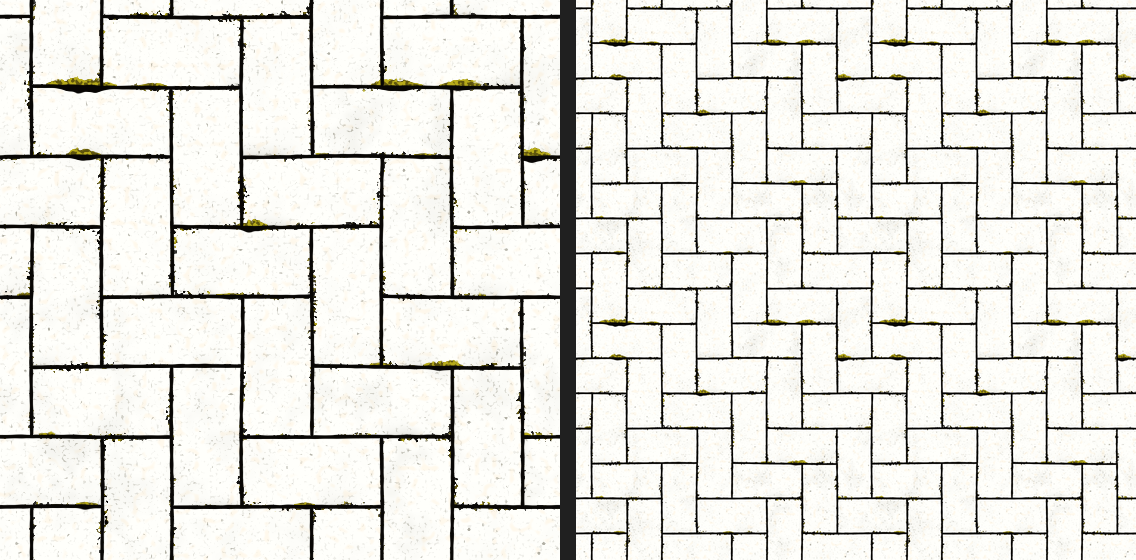
Left: one tile. Right: repeated 2 by 2.
Reproduce this texture procedurally as a WebGL 2 fragment shader.

```glsl
#version 300 es
precision highp float;
// Pale stone pavers laid in a herringbone of 2:1 blocks with thin black joints.
// Each cell of an 8 by 8 grid finds its block from its diagonal index; wrapping
// gradient noise adds speckled stone, ragged edges, grit and moss along the joints.

#define CELLS 8.0                    // grid cells per side, a multiple of 4
#define OFFSET vec2(-0.455, 0.24)    // shift of the grid, in cells
#define JOINT 0.025                  // half width of a joint, in cells
#define WARP 0.022                   // unevenness of the laying, in cells
#define GRIT_REACH 0.085             // how far grit creeps onto a block
#define MOSS_HEIGHT 0.085            // height of the moss on lower edges
#define STONE vec3(1.0, 1.0, 0.985)
#define GREY vec3(0.53, 0.52, 0.46)
#define SOIL vec3(0.03, 0.025, 0.015)
#define OLIVE vec3(0.37, 0.33, 0.05)
#define MOSS vec3(0.72, 0.67, 0.10)

uniform vec2 u_resolution;
out vec4 fragColor;

float hash(vec2 c, float seed) {
    vec3 a = fract(c.xyx * vec3(0.1031, 0.1030, 0.0973) + seed * 0.137);
    a += dot(a, a.yzx + 33.33);
    return fract((a.x + a.y) * a.z);
}

float corner(vec2 cell, vec2 toPoint, float period, float seed) {
    float angle = 6.2832 * hash(mod(cell, period), seed);
    return dot(vec2(cos(angle), sin(angle)), toPoint);
}

// Gradient noise, about -1 to 1, wrapping after one canvas.
float noise(vec2 uv, float period, float seed) {
    vec2 p = uv * period, c = floor(p), f = p - c;
    vec2 w = f * f * f * (f * (f * 6.0 - 15.0) + 10.0);
    vec2 e = vec2(1.0, 0.0);
    float low = mix(corner(c, f, period, seed), corner(c + e.xy, f - e.xy, period, seed), w.x);
    float high = mix(corner(c + e.yx, f - e.yx, period, seed), corner(c + 1.0, f - 1.0, period, seed), w.x);
    return 1.4 * mix(low, high, w.y);
}

// Position inside the block (xy) and size of the block (zw); also gives its id.
vec4 herringbone(vec2 g, out vec2 id) {
    vec2 cell = floor(g);
    float k = mod(cell.x - cell.y + 3.0, 4.0);
    bool flat_ = k > 0.5 && k < 2.5;
    vec2 origin = cell;
    if (k > 2.5) origin.y -= 1.0;
    else if (k > 1.5) origin.x -= 1.0;
    id = mod(origin, CELLS);
    return vec4(g - origin, flat_ ? vec2(2.0, 1.0) : vec2(1.0, 2.0));
}

vec3 stoneColor(vec2 uv, float tone, float lowerEdge) {
    float seed = 20.0 * tone;
    float cloud = smoothstep(-0.2, 0.9, noise(uv, 12.0, seed) + 0.5 * noise(uv, 40.0, 4.0));
    cloud *= mix(0.2, 1.0, tone * tone);
    float stain = exp(-lowerEdge / 0.09) * smoothstep(0.0, 0.6, noise(uv, 9.0, seed + 2.0));
    float speck = smoothstep(0.25, 0.85, noise(uv, 190.0, 5.0) + 0.4 * noise(uv, 75.0, 6.0));
    float fleck = smoothstep(0.5, 0.8, noise(uv, 120.0, 7.0)) * smoothstep(0.0, 0.4, noise(uv, 45.0, 8.0));
    vec3 color = mix(STONE, GREY, speck * (0.13 + 0.4 * cloud) + 0.09 * cloud);
    color *= 1.0 - vec3(0.0, 0.025, 0.06) * smoothstep(0.2, 0.7, noise(uv, 64.0, 9.0));
    color = mix(color, GREY, stain * (0.25 + 0.5 * speck));
    return mix(color, GREY, 0.65 * fleck);
}

void main() {
    vec2 uv = gl_FragCoord.xy / u_resolution;
    float soft = 0.75 * CELLS / min(u_resolution.x, u_resolution.y);

    // Laying of the blocks
    vec2 warp = WARP * vec2(noise(uv, 4.0, 1.0), noise(uv, 4.0, 2.0));
    vec2 id;
    vec4 block = herringbone(uv * CELLS + OFFSET + warp, id);
    vec2 near = min(block.xy, block.zw - block.xy);
    float edge = min(near.x, near.y);
    float lower = block.y, upper = block.w - block.y;
    float tone = hash(id, 3.0);

    vec3 color = stoneColor(uv, tone, lower);

    // Grit: broken crumbs of soil and olive growth, patchy along each side
    float fine = noise(uv, 170.0, 10.0);
    float ragged = noise(uv, 56.0, 11.0);
    float patchy = smoothstep(-0.25, 0.6, noise(uv, 13.0, 30.0 * tone + 12.0));
    float reach = 0.035 + GRIT_REACH * patchy;
    float crumbs = fine + 0.5 * ragged - mix(-0.35, 0.95, edge / reach);
    float grit = smoothstep(-0.12, 0.12, crumbs) * step(edge, 2.0 * reach);
    float tint = noise(uv, 110.0, 13.0) + 0.4 * noise(uv, 20.0, 14.0);
    vec3 gritColor = mix(SOIL, OLIVE, smoothstep(-0.05, 0.25, tint));
    gritColor = mix(gritColor, MOSS, smoothstep(0.35, 0.7, tint));
    color = mix(color, gritColor, grit * mix(0.6, 1.0, patchy));

    // Moss tufts above a joint, with dark clumps hanging below it
    float growth = noise(uv, 10.0, 15.0);
    float tuft = MOSS_HEIGHT * smoothstep(0.25, 0.7, growth) * (1.0 + 0.5 * ragged + 0.4 * fine);
    float mossy = 1.0 - smoothstep(-soft, soft, lower - JOINT - tuft);
    vec3 mossColor = mix(OLIVE, MOSS, smoothstep(-0.3, 0.3, fine + 0.5 * tint));
    color = mix(color, mossColor, mossy * step(0.01, tuft));
    float clump = 0.06 * smoothstep(0.4, 0.8, growth) * (1.0 + 0.5 * ragged);
    color = mix(color, SOIL, 1.0 - smoothstep(-soft, soft, upper - JOINT - clump));

    // Joints
    float joint = JOINT + 0.006 * ragged;
    color = mix(color, SOIL, 1.0 - smoothstep(-soft, soft, edge - joint));
    fragColor = vec4(color, 1.0);
}
```
